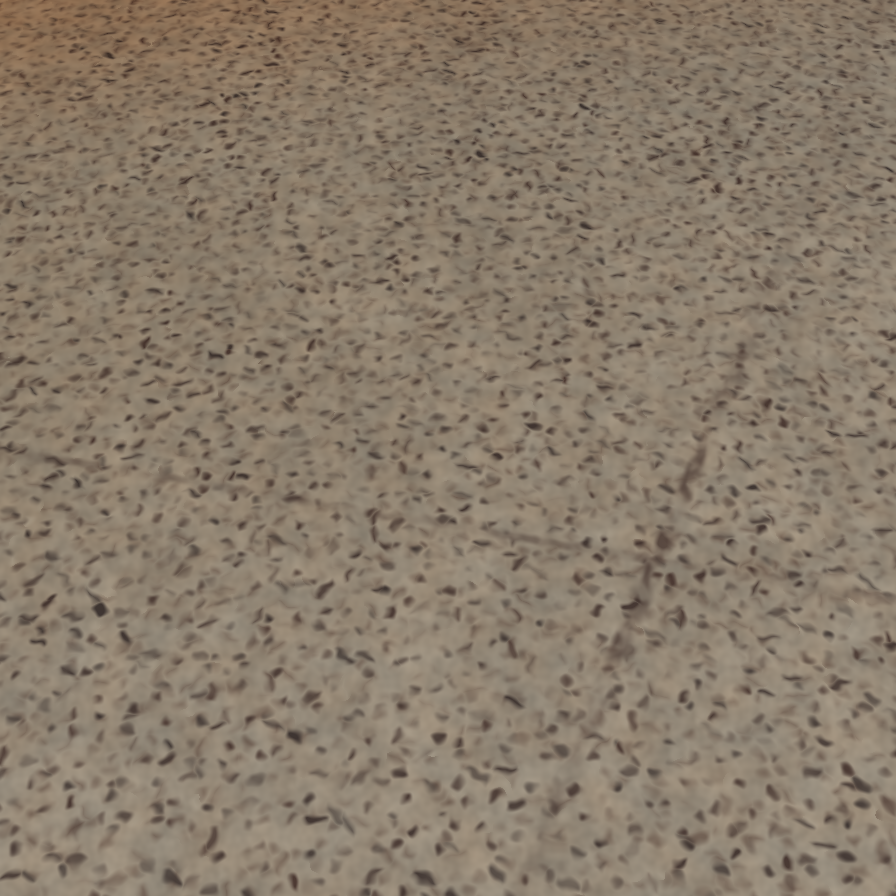
Reproduce this texture procedurally as a three.js fragment shader.

```glsl
// Speckled stone floor seen at a slant: dark chips scattered in a perspective
// grid over a mottled beige ground, with worn tile joints and a warm glow at
// the upper left. Chips are soft ellipses, warped by gradient noise.

#define HORIZON 2.0
#define DEPTH 2.0
#define CELLS 66.0
#define BLUR 0.0036
#define CHIP_DARKNESS 0.90
#define FAINT_DARKNESS 0.44
#define MOTTLE 0.15
#define STONE vec3(0.590, 0.544, 0.478)
#define CHIP vec3(0.250, 0.200, 0.185)
#define FLECK vec3(0.680, 0.640, 0.570)
#define JOINT vec3(0.310, 0.245, 0.220)
#define GLOW vec3(1.02, 0.87, 0.75)

varying vec2 vUv;

vec3 hash3(vec2 cell) {
  vec3 p = fract(cell.xyx * vec3(0.1031, 0.1030, 0.0973));
  p += dot(p, p.yxz + 33.33);
  return fract((p.xxy + p.yzz) * p.zyx);
}

vec2 gradientAt(vec2 cell) {
  float angle = 6.2832 * hash3(cell).x;
  return vec2(cos(angle), sin(angle));
}

// Gradient noise, about -0.7 to 0.7.
float noise(vec2 p) {
  vec2 i = floor(p);
  vec2 f = p - i;
  vec2 s = f * f * f * (f * (f * 6.0 - 15.0) + 10.0);
  vec2 e = vec2(1.0, 0.0);
  float low = mix(dot(gradientAt(i), f), dot(gradientAt(i + e.xy), f - e.xy), s.x);
  float high = mix(dot(gradientAt(i + e.yx), f - e.yx), dot(gradientAt(i + 1.0), f - 1.0), s.x);
  return mix(low, high, s.y);
}

// Strongest chip near p: x is its coverage, y a random value of that chip.
vec2 chips(vec2 p, float size, float soft) {
  vec2 home = floor(p);
  vec2 best = vec2(0.0);
  for (int j = -1; j <= 1; j++) {
    for (int i = -1; i <= 1; i++) {
      vec2 cell = home + vec2(float(i), float(j));
      vec3 place = hash3(cell + 17.0);
      vec3 form = hash3(cell + 71.0);
      float angle = 0.5 + 3.0 * (form.x - 0.5);
      float c = cos(angle);
      float s = sin(angle);
      vec2 q = mat2(c, -s, s, c) * (p - cell - place.xy);
      float stretch = form.y * form.y * form.y;
      vec2 radius = size * vec2(mix(0.16, 0.46, stretch), mix(0.11, 0.19, form.z));
      float k = length(q / radius);
      float edge = (k - 1.0) * k / max(length(q / (radius * radius)), 0.001);
      float cover = 1.0 - smoothstep(-soft, soft, edge);
      cover *= mix(0.25, 1.0, place.z);
      if (cover > best.x) best = vec2(cover, form.x);
    }
  }
  return best;
}

// Soft band around a line; offset is the distance from its centre.
float band(float offset, float width) {
  return 1.0 - smoothstep(width * 0.2, width + BLUR, abs(offset));
}

// Worn joints: one across, one running away, one faint near the top.
float joints(vec2 uv) {
  float wobble = 0.006 * noise(uv * 60.0) + 0.006 * noise(uv * 18.0);
  float wear = smoothstep(-0.25, 0.4, noise(uv * 24.0 + 5.0));
  float crumbs = smoothstep(-0.3, 0.3, noise(uv * 62.0 + 31.0));
  float across = uv.y - 0.497 + 0.167 * uv.x + wobble * 0.6;
  float away = 0.92 * (uv.x - 0.578 - 0.413 * uv.y) + wobble;
  float stretch = smoothstep(0.0, 0.25, uv.y) * (1.0 - smoothstep(0.55, 0.72, uv.y));
  float crossing = exp(-dot(vec2(across, away), vec2(across, away)) * 1200.0);
  float a = band(across, 0.0045) * mix(0.12, 0.5, wear) * mix(0.6, 1.0, crumbs);
  float b = band(away, 0.011) * mix(0.14, 0.8, stretch * wear) * mix(0.35, 1.0, crumbs);
  float top = band(uv.y - 0.99 + 0.075 * uv.x + wobble, 0.003) * 0.3 * wear * smoothstep(0.35, 0.6, uv.x);
  return max(max(a, b), top) * (1.0 + 0.5 * crossing);
}

void main() {
  // Perspective floor position, in cells.
  float nearness = HORIZON - vUv.y;
  vec2 p = CELLS * vec2(vUv.x - 0.5, DEPTH) / nearness;
  float soft = BLUR * 1.15 * CELLS / nearness;
  vec2 warped = p + 0.24 * vec2(noise(p * 1.8), noise(p * 1.8 + 40.0));

  // Mottled ground: broad stains, smudges, fine grain and slight colour drift.
  float stains = noise(vUv * 5.0 + 3.0) + 0.7 * noise(vUv * 13.0 + 21.0);
  float smudges = noise(p * 0.9 + 13.0) + 0.7 * noise(p * 0.35);
  float grain = noise(vUv * 95.0 + 50.0);
  vec3 color = STONE * (1.0 + MOTTLE * (0.35 * stains + 0.6 * smudges + 0.5 * grain));
  color += vec3(0.022, 0.0, -0.016) * noise(p * 0.6 + 60.0);

  // Faint chips and pale flecks, then the dark chips, denser in patches.
  float patches = 1.0 + 0.55 * noise(vUv * 9.0 + 70.0) + 0.4 * noise(vUv * 22.0);
  vec2 faint = chips(warped * 1.2 + 30.0, 1.25, soft * 1.6);
  vec3 faintColor = mix(CHIP * vec3(1.3, 1.2, 1.1), FLECK, step(0.86, faint.y));
  color = mix(color, faintColor, faint.x * FAINT_DARKNESS * patches);
  vec2 dark = chips(warped, 1.06, soft);
  vec3 darkColor = CHIP + vec3(0.06, 0.015, 0.0) * (dark.y - 0.4);
  color = mix(color, darkColor, min(dark.x * CHIP_DARKNESS * patches, 0.95));

  color = mix(color, JOINT, clamp(joints(vUv), 0.0, 0.85));

  // Warm glow at the upper left and gentle fall-off with distance.
  float glow = smoothstep(0.78, 1.03, vUv.y - 0.12 * vUv.x) * mix(1.0, 0.6, vUv.x);
  color *= mix(vec3(1.0), GLOW, glow);
  color *= mix(vec3(1.0), vec3(0.95, 0.925, 0.89), (1.0 - 0.8 * vUv.x) * smoothstep(0.1, 0.7, vUv.y));
  color *= 1.0 - 0.07 * smoothstep(0.55, 1.0, vUv.y) * vUv.x;
  gl_FragColor = vec4(color, 1.0);
}
```
